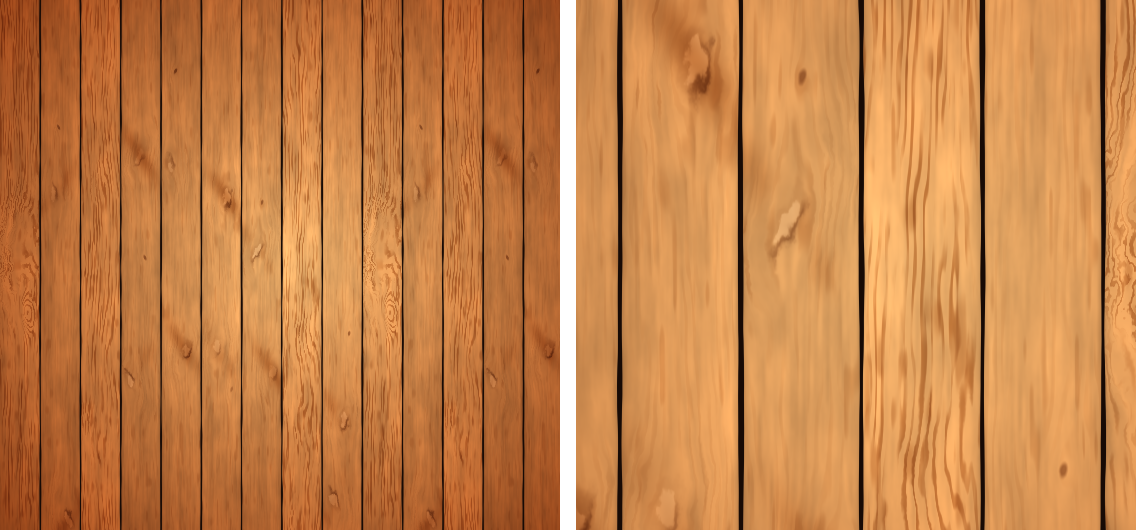
Left, the full canvas; right, a detail of the centre.
A WebGL 1 fragment shader for this texture:

```glsl
precision highp float;
// Upright wooden planks with dark gaps, streaked grain, knots and a warm central glow.
uniform vec2 u_resolution;

// Layout, in canvas widths
const float PLANK_W = 0.0719;
const float GAP_HALF = 0.0013;
const float PLANK_CYCLE = 9.0;       // plank patterns repeat after this many
const vec2 KNOT_SIZE = vec2(0.0085, 0.018);
const float RING_FREQ = 165.0;

// Glow, in canvas fractions
const vec2 GLOW_CENTER = vec2(0.53, 0.50);
const float MID_RADIUS = 0.37;
const float EDGE_RADIUS = 0.70;

// Colours
const vec3 GLOW_WOOD = vec3(0.93, 0.69, 0.42);
const vec3 MID_WOOD = vec3(0.765, 0.47, 0.245);
const vec3 EDGE_WOOD = vec3(0.61, 0.285, 0.11);
const vec3 GAP_COLOR = vec3(0.09, 0.04, 0.02);
const vec3 GRAIN_TINT = vec3(0.80, 0.67, 0.53);
const vec3 KNOT_TINT = vec3(1.12, 1.20, 1.36);
const vec3 RIM_TINT = vec3(0.58, 0.44, 0.34);

float hash(vec2 p) {
  return fract(sin(dot(p, vec2(127.1, 311.7))) * 43758.5);
}

float noise(vec2 p) {
  vec2 i = floor(p), f = fract(p);
  f = f * f * (3.0 - 2.0 * f);
  return mix(mix(hash(i), hash(i + vec2(1, 0)), f.x),
             mix(hash(i + vec2(0, 1)), hash(i + vec2(1, 1)), f.x), f.y);
}

float fbm(vec2 p) {
  float sum = 0.0, amp = 0.53;
  for (int i = 0; i < 4; i++) {
    sum += amp * noise(p);
    p = p * 2.03 + 17.7;
    amp *= 0.5;
  }
  return sum;
}

// Knot heights follow two arcs across the planks, plus a scattered small one
vec2 knotCenter(float plank, float j) {
  float y = 0.67 - 0.019 * (plank - 3.0) * (plank - 3.0);
  if (j > 0.5) y = 0.33 - 0.024 * (plank - 4.6) * (plank - 4.6);
  if (j > 1.5) y = 0.9 * fract(plank * 0.37 + 0.43);
  float x = 0.18 + 0.64 * fract(plank * 0.62 + 0.6 + 0.6 * j);
  return vec2(x * PLANK_W, y);
}

vec3 shade(vec3 color, vec3 tint, float amount) {
  return color * mix(vec3(1.0), tint, amount);
}

vec3 plankWood(vec3 color, vec2 q, float plank) {
  float fromEnd = min(plank, PLANK_CYCLE - plank);
  float streaked = step(fromEnd, 2.5) * step(mod(fromEnd, 2.0), 0.5);
  float plain = 1.0 - streaked;
  float arched = streaked * step(fromEnd, 0.5);
  vec2 seed = vec2(plank * 13.7, plank * 5.3);

  // Knots: bend the grain and collect core, rim, halo and smoky shadow
  float bend = 0.0, halo = 0.0, core = 0.0, rim = 0.0, smoke = 0.0;
  vec2 ragged = vec2(fbm(q * vec2(130.0, 75.0) + seed), fbm(q * vec2(120.0, 70.0) - seed)) - 0.5;
  for (int i = 0; i < 3; i++) {
    float j = float(i);
    float small = step(1.5, j);
    float lean = hash(vec2(plank + 3.0, j)) - 0.5;
    vec2 d = q - knotCenter(plank, j);
    vec2 s = vec2(d.x + 0.9 * lean * d.y, d.y) / KNOT_SIZE;
    s = s / mix(1.0, 0.32, small) / (1.0 + 0.8 * arched) + 1.5 * ragged * (1.0 - 0.5 * small);
    float r = length(s);
    float falloff = exp(-0.13 * r * r);
    bend -= 0.7 * d.x * falloff;
    halo += falloff;
    float strength = 0.45 + 0.55 * hash(vec2(j, plank));
    core += strength * (1.0 - smoothstep(0.5, 0.75, r)) * (1.0 - small);
    float side = smoothstep(0.1, 0.9, dot(s, vec2(0.8, 0.6 * sign(lean))) / (r + 0.2));
    rim += strength * mix(exp(-14.0 * (r - 0.85) * (r - 0.85)) * (0.15 + 0.85 * side),
                          1.0 - smoothstep(0.4, 1.2, r), small);
    vec2 drift = vec2(d.x, d.y - 1.3 * d.x * sign(lean)) / vec2(0.032, 0.022);
    smoke += exp(-dot(drift, drift)) * (1.0 - small);
  }
  vec2 g = vec2(q.x + bend * mix(0.35, 1.0, max(plain, arched)), q.y);

  // Grain: broad clouds, soft streaks, fine fibres, pores and broken growth lines
  float cloud = fbm(g * vec2(26.0, 9.0) + seed);
  float mottle = fbm(g * vec2(95.0, 36.0) - seed);
  float streak = fbm(g * vec2(85.0, 4.0) + seed);
  float fibre = noise(g * vec2(420.0, 30.0) + seed);
  float pore = smoothstep(0.72, 0.95, noise(g * vec2(260.0, 34.0) - seed));
  float phase = g.x * RING_FREQ + 6.0 * fbm(g * vec2(17.0, 4.5) + seed)
              + halo * mix(0.8, 4.5, arched) + 0.5 * fibre;
  float ring = smoothstep(-0.1, 0.9, sin(6.2832 * phase));
  ring *= smoothstep(0.32, 0.68, fbm(g * vec2(110.0, 17.0) + seed));

  color *= 0.97 + 0.06 * hash(seed) + 0.05 * streaked;
  color *= 1.0 + 0.20 * (cloud - 0.5) + 0.14 * (mottle - 0.5)
         + 0.20 * (streak - 0.5) + 0.08 * (fibre - 0.5);
  color = shade(color, GRAIN_TINT, ring * mix(0.16, 0.95, streaked));
  color = shade(color, GRAIN_TINT, pore * mix(0.35, 0.55, streaked));
  color = shade(color, GRAIN_TINT, plain * smoke * smoothstep(0.3, 0.65, cloud));
  color = shade(color, KNOT_TINT, plain * core);
  return shade(color, RIM_TINT, plain * min(rim, 1.0) * 0.9);
}

void main() {
  vec2 uv = gl_FragCoord.xy / u_resolution;
  vec2 p = gl_FragCoord.xy / u_resolution.x;
  float pixel = 1.0 / u_resolution.x;

  // Warm glow fading outward
  float r = length(uv - GLOW_CENTER);
  vec3 color = mix(GLOW_WOOD, MID_WOOD, clamp(r / MID_RADIUS, 0.0, 1.0));
  color = mix(color, EDGE_WOOD, clamp((r - MID_RADIUS) / (EDGE_RADIUS - MID_RADIUS), 0.0, 1.0));

  float index = floor(p.x / PLANK_W);
  vec2 q = vec2(p.x - index * PLANK_W, p.y);
  color = plankWood(color, q, mod(index, PLANK_CYCLE));

  // Slightly ragged gaps with a thin shadow
  float gap = floor(p.x / PLANK_W + 0.5);
  float wobble = 0.0012 * (fbm(vec2(gap * 9.1, p.y * 18.0)) - 0.5);
  float width = GAP_HALF * (0.6 + 0.8 * noise(vec2(gap * 3.7, p.y * 30.0)));
  float d = abs(p.x - gap * PLANK_W + wobble) - width;
  float inside = step(0.5, gap);
  color *= 1.0 - 0.15 * inside * exp(-max(d, 0.0) / 0.0015);
  color = mix(color, GAP_COLOR, inside * (1.0 - smoothstep(-0.6 * pixel, 0.6 * pixel, d)));
  gl_FragColor = vec4(color, 1.0);
}
```
